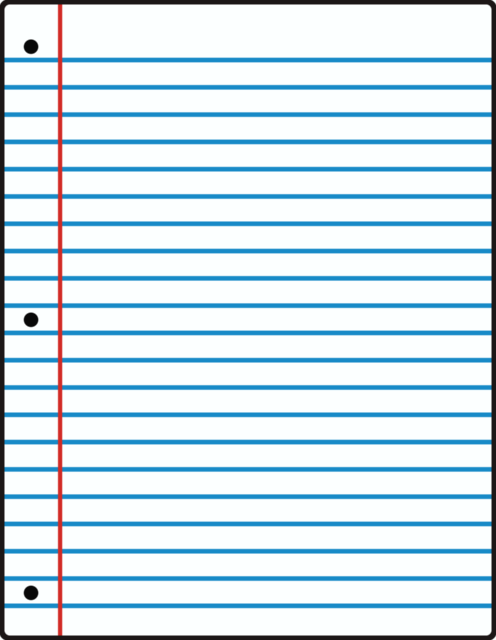
This pattern is drawn by a Shadertoy shader. Its source:

```glsl
// Coverage of a shape from its signed distance, with a soft printed edge
float ink(float dist) {
    float soft = max(0.0016, 0.8 / iResolution.y);
    return 1.0 - smoothstep(-soft, soft, dist);
}

float roundedBox(vec2 p, vec2 halfSize, float radius) {
    vec2 q = abs(p) - halfSize + radius;
    return length(max(q, 0.0)) + min(max(q.x, q.y), 0.0) - radius;
}

void mainImage(out vec4 fragColor, in vec2 fragCoord) {
    vec2 p = fragCoord / iResolution.y;
    vec2 center = 0.5 * iResolution.xy / iResolution.y;

    vec3 paper = vec3(0.99, 1.0, 1.0);
    vec3 ruleBlue = vec3(0.09, 0.54, 0.78);
    vec3 marginRed = vec3(0.82, 0.17, 0.15);
    vec3 black = vec3(0.11, 0.09, 0.09);
    vec3 color = paper;

    // Evenly spaced writing rules
    float spacing = 0.04264;
    float row = clamp(round((p.y - 0.0534) / spacing), 0.0, 20.0);
    float ruleDist = abs(p.y - 0.0534 - row * spacing) - 0.0036;
    color = mix(color, ruleBlue, ink(ruleDist));

    // Vertical margin
    color = mix(color, marginRed, ink(abs(p.x - 0.0939) - 0.0033));

    // Three binder holes
    float hole = clamp(round((p.y - 0.0736) / 0.4267), 0.0, 2.0);
    vec2 holeCenter = vec2(0.0485, 0.0736 + hole * 0.4267);
    color = mix(color, vec3(0.03), ink(length(p - holeCenter) - 0.0113));

    // Rounded sheet outline, white beyond its corners
    float inner = roundedBox(p - center, center - 0.0070, 0.0085);
    float outer = roundedBox(p - center, center + 0.0005, 0.0150);
    color = mix(black, color, ink(inner));
    color = mix(paper, color, ink(outer - 0.0012));

    fragColor = vec4(color, 1.0);
}
```
